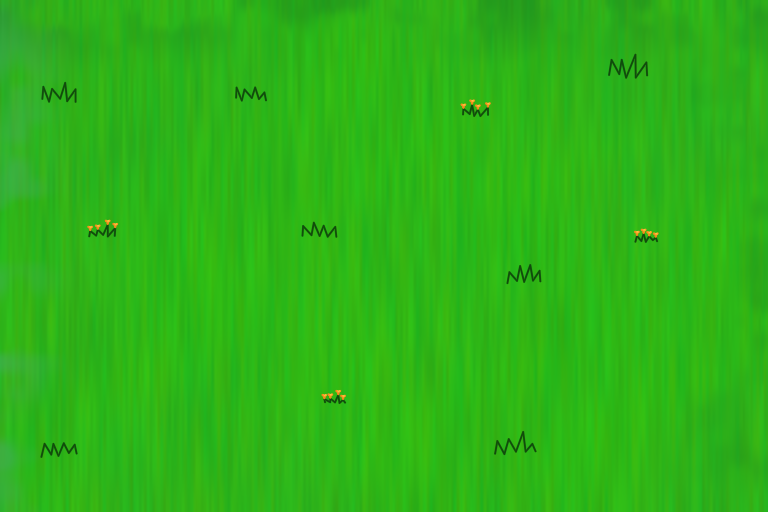
Write a WebGL 1 fragment shader that draws this texture.

```glsl
precision highp float;
// Painted meadow: bright green grass brushed in fine vertical streaks,
// with soft layered-sine patches, misty edges and a jittered grid of
// small ink-drawn tufts, some of them topped by orange flowers.
uniform vec2 u_resolution;

#define FINE_STREAKS vec2(190.0, 11.0)
#define WIDE_STREAKS vec2(70.0, 6.0)
#define STREAK_CONTRAST 0.12
#define HUE_CONTRAST 0.13
#define TUFT_CELL vec2(0.375, 0.3333)
#define TUFT_SIZE vec2(0.066, 0.034)
#define FLOWER_TUFT_SIZE vec2(0.046, 0.018)
#define INK_RADIUS 0.0019
#define PETAL_RADIUS 0.0062

const vec3 GRASS_SHADE = vec3(0.18, 0.67, 0.12);
const vec3 GRASS_LIT = vec3(0.18, 0.745, 0.065);
const vec3 MIST = vec3(0.26, 0.68, 0.34);
const vec3 DEEP_GREEN = vec3(0.11, 0.52, 0.12);
const vec3 INK = vec3(0.05, 0.24, 0.04);
const vec3 ORANGE = vec3(0.95, 0.55, 0.10);
const vec3 YELLOW = vec3(1.0, 0.78, 0.25);

float hash(vec2 p) {
  return fract(sin(dot(p, vec2(12.99, 78.23))) * 43758.5);
}

float noise(vec2 p) {
  vec2 i = floor(p), f = fract(p);
  f = f * f * (3.0 - 2.0 * f);
  float low = mix(hash(i), hash(i + vec2(1.0, 0.0)), f.x);
  float high = mix(hash(i + vec2(0.0, 1.0)), hash(i + 1.0), f.x);
  return mix(low, high, f.y);
}

// Broad soft patches, about -1 to 1
float patches(vec2 p) {
  float s = sin(p.x * 5.1 + 1.7 * sin(p.y * 4.3 + 0.6));
  s += sin(p.y * 8.7 + 1.9 * sin(p.x * 6.1 + 2.0));
  s += 0.7 * sin(p.x * 17.0 - p.y * 9.0 + 2.0 * sin(p.y * 13.0));
  return s / 2.7;
}

float segment(vec2 p, vec2 a, vec2 b) {
  vec2 ab = b - a;
  float t = clamp(dot(p - a, ab) / dot(ab, ab), 0.0, 1.0);
  return length(p - a - ab * t);
}

// Zigzag point of a tuft: even points are roots, odd points are fanned tips
vec2 bladePoint(float i, vec2 cell, vec2 size) {
  float r = hash(cell * 3.7 + i * 1.31);
  float tip = mod(i, 2.0);
  float u = i / 8.0 - 0.5;
  float x = u * (1.0 + 0.25 * tip) + 0.10 * (r - 0.5);
  float y = mix(0.25 * r, (0.65 + 0.6 * r) * (1.0 - 1.8 * u * u), tip);
  return size * vec2(x, y);
}

vec3 grass(vec2 p, float width) {
  float fine = noise(p * FINE_STREAKS) - 0.5;
  float wide = noise(p * WIDE_STREAKS + 31.0) - 0.5;
  float hue = noise(p * FINE_STREAKS * vec2(0.8, 0.7) + 77.0) - 0.5;
  float soft = patches(p);
  float centre = 1.0 - smoothstep(0.1, 0.75, length((p - vec2(0.8, 0.4)) * vec2(0.8, 1.0)));
  vec3 col = mix(GRASS_SHADE, GRASS_LIT, clamp(0.38 + 0.35 * centre + 0.2 * soft, 0.0, 1.0));

  // Brushed streaks: brightness first, then olive against blue-green
  col *= 1.0 + STREAK_CONTRAST * (0.6 * fine + 0.6 * wide);
  col += HUE_CONTRAST * (0.7 * hue + 0.3 * wide) * vec3(0.8, -0.25, -0.5);

  // Pale mist at the left, deeper green along the top and right
  float cloud = noise(p * vec2(8.0, 11.0) + 4.0) * 0.7 + 0.3 * noise(p * 27.0);
  float left = 1.0 - smoothstep(0.0, 0.17, p.x);
  col = mix(col, MIST, 0.65 * left * smoothstep(0.42, 0.8, cloud));
  float rim = max(smoothstep(0.84, 1.0, p.y), smoothstep(width - 0.22, width, p.x) * 0.7);
  return mix(col, DEEP_GREEN, 0.5 * rim * smoothstep(0.4, 0.8, cloud + 0.25 * fine));
}

vec3 drawTuft(vec3 col, vec2 p, float pixel) {
  vec2 cell = floor(p / TUFT_CELL);
  float index = cell.x + 4.0 * cell.y;
  float flowering = 1.0 - step(0.5, abs(mod(index, 3.0) - 1.0));
  float present = step(0.5, abs(index - 3.0));
  vec2 jitter = vec2(hash(cell + 5.3), hash(cell + 9.1));
  vec2 q = p - (cell + 0.25 + 0.5 * jitter) * TUFT_CELL;
  vec2 size = mix(TUFT_SIZE, FLOWER_TUFT_SIZE, flowering) * (0.8 + 0.4 * hash(cell + 2.7));

  float ink = 1.0, petal = 1.0, glow = 0.0;
  vec2 a = bladePoint(0.0, cell, size);
  for (int i = 1; i <= 8; i++) {
    vec2 b = bladePoint(float(i), cell, size);
    ink = min(ink, segment(q, a, b));
    if (mod(float(i), 2.0) > 0.5) {
      // Three-lobed blossom just above each tip
      vec2 f = q - b - vec2(0.0, 0.006);
      float lobes = 0.75 + 0.25 * cos(3.0 * atan(f.x, f.y + 0.00001) + 3.14);
      petal = min(petal, length(f) - PETAL_RADIUS * lobes);
      glow = max(glow, 1.0 - smoothstep(0.0, 0.005, length(f - vec2(0.001, 0.002))));
    }
    a = b;
  }
  float stroke = 1.0 - smoothstep(-pixel, pixel, ink - INK_RADIUS);
  float bloom = flowering * (1.0 - smoothstep(-pixel, pixel, petal));
  col = mix(col, INK, 0.88 * stroke * present);
  return mix(col, mix(ORANGE, YELLOW, glow), bloom * present);
}

void main() {
  vec2 p = gl_FragCoord.xy / u_resolution.y;
  vec3 col = grass(p, u_resolution.x / u_resolution.y);
  col = drawTuft(col, p, 0.7 / u_resolution.y);
  gl_FragColor = vec4(col, 1.0);
}
```
